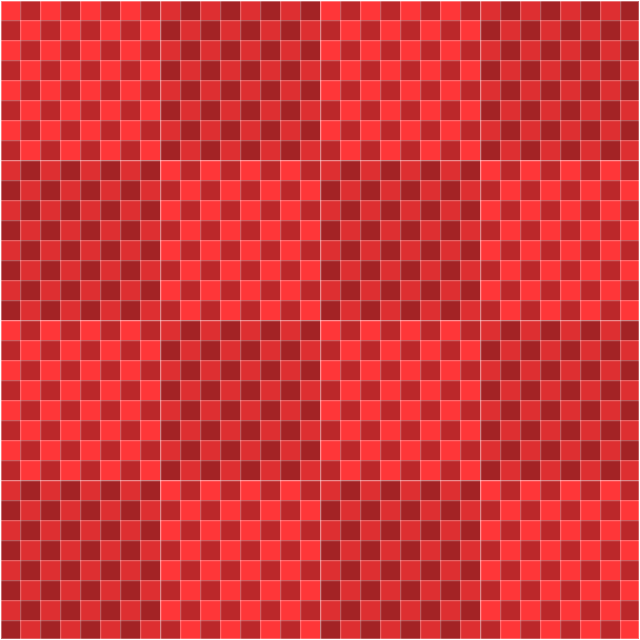
This pattern is drawn by a Shadertoy shader. Its source:

```glsl
// Red checkerboard of fine cells grouped into alternating light and dim blocks, with thin white grid lines.

const float CELLS = 32.0;          // cells across the canvas
const float CELLS_PER_BLOCK = 8.0; // cells along one block side
const float LINE_WIDTH = 0.0625;   // in cells
const float CELL_LINE_ALPHA = 0.26;
const float BLOCK_LINE_ALPHA = 0.45;

const vec3 BRIGHT_RED = vec3(1.0, 0.212, 0.22);
const vec3 DARK_RED = vec3(0.735, 0.157, 0.165);
const vec3 LINE_COLOR = vec3(1.0);
const float DIM_FACTOR = 0.87;

// Square wave of period 2 with smoothed steps: +1 on [0,1], -1 on [1,2]
vec2 squareWave(vec2 x, vec2 pixel) {
    vec2 triangle = abs(mod(x - 0.5, 2.0) - 1.0) - 0.5;
    return clamp(2.0 * triangle / pixel, -1.0, 1.0);
}

// Checkerboard of unit squares, 1 on the square at the origin
float checker(vec2 p, vec2 pixel) {
    vec2 wave = squareWave(p, pixel);
    return 0.5 + 0.5 * wave.x * wave.y;
}

// Coverage of lines that start at each multiple of the spacing
vec2 gridLines(vec2 p, float spacing, float width, vec2 pixel) {
    vec2 q = p - 0.5 * width;
    vec2 d = abs(q - spacing * round(q / spacing));
    return clamp((0.5 * width - d) / pixel + 0.5, 0.0, 1.0);
}

// Coverage of a frame along the edges of a square
float frame(vec2 p, float size, float width, vec2 pixel) {
    vec2 edge = min(p, size - p);
    vec2 cover = clamp((width - edge) / pixel + 0.5, 0.0, 1.0);
    return max(cover.x, cover.y);
}

void mainImage(out vec4 fragColor, in vec2 fragCoord) {
    // Cell coordinates counted from the top left
    vec2 uv = fragCoord / iResolution.xy;
    vec2 p = CELLS * vec2(uv.x, 1.0 - uv.y);
    vec2 pixel = CELLS / iResolution.xy;

    // Fine cells, dimmed on every other block
    vec3 color = mix(DARK_RED, BRIGHT_RED, checker(p, pixel));
    float lightBlock = checker(p / CELLS_PER_BLOCK, pixel / CELLS_PER_BLOCK);
    color *= mix(DIM_FACTOR, 1.0, lightBlock);

    // Translucent lines, stronger between blocks
    vec2 cellLines = CELL_LINE_ALPHA * gridLines(p, 1.0, LINE_WIDTH, pixel);
    vec2 blockLines = BLOCK_LINE_ALPHA * gridLines(p, CELLS_PER_BLOCK, LINE_WIDTH, pixel);
    vec2 alpha = max(cellLines, blockLines);
    color = mix(color, LINE_COLOR, alpha.x);
    color = mix(color, LINE_COLOR, alpha.y);

    // White outer frame
    color = mix(color, LINE_COLOR, frame(p, CELLS, LINE_WIDTH, pixel));

    fragColor = vec4(color, 1.0);
}
```
